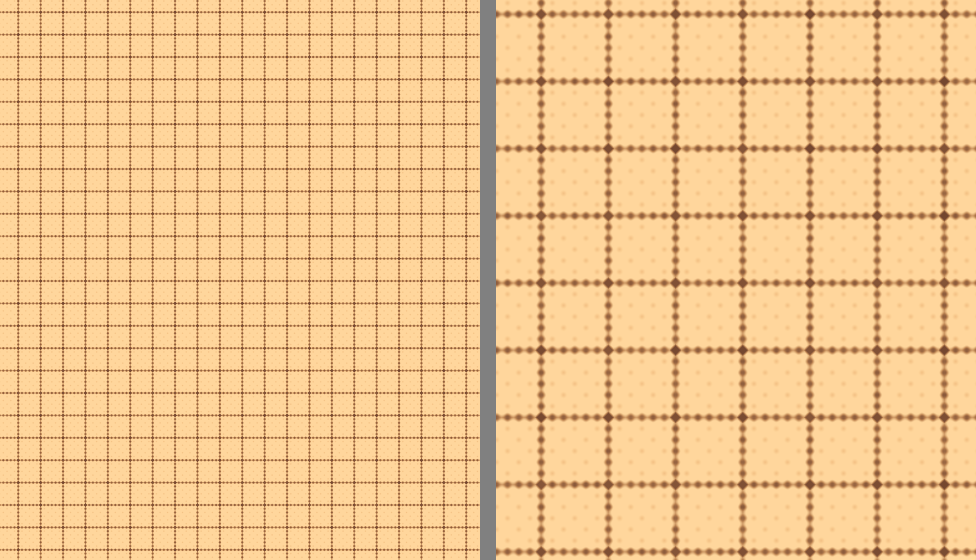
Left, the full canvas; right, a detail of the centre.
Give the GLSL for this pattern, as a Shadertoy shader.

```glsl
// A cream cloth ruled with a square grid of beaded brown stitches.
// Each line swells and thins along a cosine; diamonds mark the crossings,
// and a faint staggered lattice of dots fills the cells.

const float ROWS = 25.0;                    // cells per canvas height
const vec2  GRID_ORIGIN = vec2(0.0326, 0.0182); // a crossing, in canvas heights
const float BEADS = 6.0;                    // beads per cell side
const float THIN = 0.020;                   // half widths, in cells
const float THICK = 0.048;
const float KNOT_RADIUS = 0.088;
const float DOT_RADIUS = 0.026;
const float SOFTNESS = 0.035;
const float GAP_INK = 0.48;                 // ink between beads
const float BEAD_INK = 0.86;                // ink at a bead
const float WEAR = 0.12;                    // ink lost at random
const float DOT_INK = 0.65;

const vec3 CREAM = vec3(1.00, 0.84, 0.61);
const vec3 SPECK = vec3(0.93, 0.71, 0.47);
const vec3 TAN   = vec3(0.76, 0.54, 0.34);
const vec3 BROWN = vec3(0.45, 0.27, 0.18);
const float TAU = 6.2831853;

float hash(vec2 p) {
    return fract(sin(dot(p, vec2(127.1, 311.7))) * 43758.5453);
}

float coverage(float dist, float soft) {
    return 1.0 - smoothstep(-soft, soft, dist);
}

// Ink of one beaded line: across is the offset from it, along runs down it.
float beadedLine(float across, float along, float lineId, float soft) {
    float bead = 0.5 + 0.5 * cos(TAU * BEADS * along);
    float wear = 1.0 - WEAR * hash(vec2(lineId, floor(along * BEADS + 0.5)));
    float ink = mix(GAP_INK, BEAD_INK, bead) * wear;
    return ink * coverage(abs(across) - mix(THIN, THICK, bead), soft);
}

// Staggered dots on every other point of the bead lattice.
float stipple(vec2 p, float soft) {
    vec2 q = p * BEADS;
    vec2 diagonal = 0.5 * vec2(q.x + q.y, q.x - q.y);
    vec2 d = fract(diagonal + 0.5) - 0.5;
    float dist = length(vec2(d.x + d.y, d.x - d.y)) / BEADS;
    return coverage(dist - DOT_RADIUS, soft);
}

vec3 inkColor(vec3 ground, float ink) {
    vec3 light = mix(ground, TAN, clamp(ink * 2.0, 0.0, 1.0));
    return mix(light, BROWN, clamp(ink * 2.0 - 1.0, 0.0, 1.0));
}

void mainImage(out vec4 fragColor, in vec2 fragCoord) {
    vec2 p = (fragCoord / iResolution.y - GRID_ORIGIN) * ROWS;
    float soft = max(SOFTNESS, 0.75 * ROWS / iResolution.y);

    // Nearest crossing and the offset from it
    vec2 id = floor(p + 0.5);
    vec2 d = p - id;

    // Cloth
    vec3 color = mix(CREAM, SPECK, DOT_INK * stipple(p, soft));

    // Stitches and knots
    float upright = beadedLine(d.x, p.y, id.x, soft);
    float level = beadedLine(d.y, p.x, id.y + 57.0, soft);
    float knotInk = 1.0 - WEAR * hash(id + 9.0);
    float knot = knotInk * coverage(abs(d.x) + abs(d.y) - KNOT_RADIUS, soft);
    color = inkColor(color, max(max(upright, level), knot));

    fragColor = vec4(color, 1.0);
}
```
